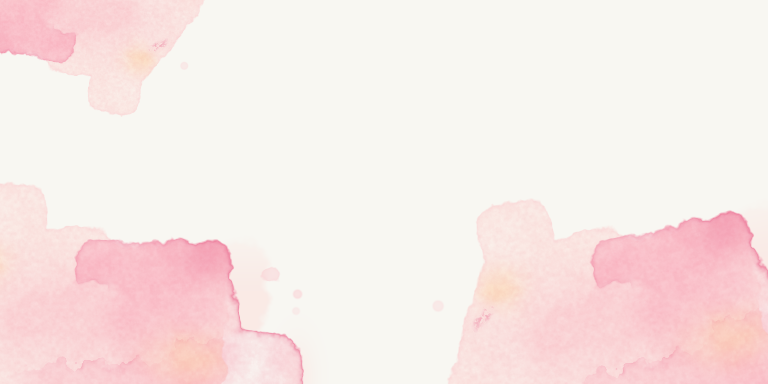
This background is drawn by a Shadertoy shader. Its source:

```glsl
// Three watercolour stains in blush and rose on warm paper.
// One stain is built from rounded boxes with noise-warped borders, pigment rims
// and soft glows, then placed three times by shift, turn and scale.

#define PAPER vec3(0.972, 0.968, 0.949)
#define BLUSH vec3(0.982, 0.890, 0.873)
#define ROSE  vec3(0.980, 0.800, 0.818)
#define PINK  vec3(0.978, 0.705, 0.760)
#define DEEP  vec3(0.920, 0.460, 0.590)
#define PEACH vec3(0.985, 0.825, 0.680)
#define WOBBLE 4.2   // border warp, in percent of canvas height
#define GRAIN 0.045  // paper grain inside the paint
#define RIM 0.55     // width of the pigment line at a border

float hash(vec2 p) {
    return fract(sin(dot(p, vec2(127.1, 311.7))) * 43758.5453);
}

float noise(vec2 p) {
    vec2 i = floor(p), f = fract(p);
    f = f * f * (3.0 - 2.0 * f);
    return mix(mix(hash(i), hash(i + vec2(1, 0)), f.x),
               mix(hash(i + vec2(0, 1)), hash(i + vec2(1, 1)), f.x), f.y);
}

float fbm(vec2 p) {
    float sum = 0.0, amp = 0.53;
    for (int i = 0; i < 4; i++) {
        sum += amp * noise(p);
        p = mat2(1.6, 1.2, -1.2, 1.6) * p + 17.3;
        amp *= 0.5;
    }
    return sum;
}

float roundBox(vec2 p, vec2 center, vec2 halfSize, float r) {
    vec2 d = abs(p - center) - halfSize + r;
    return length(max(d, 0.0)) + min(max(d.x, d.y), 0.0) - r;
}

float smoothMin(float a, float b, float k) {
    float h = max(k - abs(a - b), 0.0) / k;
    return min(a, b) - h * h * k * 0.25;
}

float glow(vec2 p, vec2 center, vec2 radius) {
    vec2 v = (p - center) / radius;
    return exp(-dot(v, v));
}

float cover(float d, float soft) {
    return 1.0 - smoothstep(-soft, soft, d);
}

float rim(float d, float width) {
    return exp(-abs(d + 0.2) / width) * cover(d, 0.35);
}

vec3 drop(vec3 col, vec2 p, vec2 center, float radius, float strength) {
    float d = length(p - center) - radius;
    return mix(col, ROSE, strength * (cover(d, 0.35) + 0.3 * rim(d, 0.4)));
}

// One stain; its origin is the left tip of the dark wash, y points up.
vec3 paintStain(vec3 col, vec2 q) {
    vec2 warp = vec2(fbm(q * 0.22), fbm(q * 0.22 + 40.0)) - 0.5;
    vec2 w = q + WOBBLE * warp;
    float mottle = fbm(q * 0.13 + 7.0);
    float grain = fbm(q * 1.1 + 3.0) - 0.5;

    // Pale wash with a puff on its upper left
    float body = min(roundBox(w, vec2(-19.0, -20.6), vec2(29.0, 30.0), 4.0),
                     roundBox(w, vec2(0.0, -22.0), vec2(39.0, 27.0), 4.0));
    body = max(body, dot(w - vec2(-27.6, 5.2), vec2(-0.87, 0.49)));
    float puff = roundBox(w, vec2(-17.0, 12.2), vec2(9.1, 9.2), 5.5);
    float pale = min(body, puff);
    float paleFill = cover(pale, 0.4);
    col = mix(col, BLUSH, paleFill * (0.6 + 0.5 * mottle));
    col = mix(col, ROSE, 0.35 * rim(pale, RIM));

    // Faint fringe and drops beside the wash
    float fringe = roundBox(w, vec2(43.0, -6.0), vec2(7.0, 12.0), 3.0);
    col = mix(col, BLUSH, 0.65 * cover(fringe, 1.2) * (1.0 - smoothstep(-8.0, 8.0, q.y) * 0.6));
    col = mix(col, BLUSH, 0.5 * glow(q, vec2(58.0, -29.0), vec2(4.5, 9.0)));
    col = drop(col, w, vec2(51.3, -2.3), 2.7, 0.45);
    col = drop(col, q, vec2(58.0, -7.6), 1.2, 0.45);
    col = drop(col, q, vec2(57.6, -12.0), 1.0, 0.25);
    col = drop(col, q, vec2(-39.6, 0.0), 1.4, 0.3);

    // Rose bloom inside the pale wash
    float bloom = glow(q, vec2(-4.0, -15.0), vec2(25.0, 14.0));
    col = mix(col, ROSE, paleFill * bloom * (0.55 + 0.6 * mottle));

    // Dark wash: tip, leaning main part and lower right lobe
    vec2 leaning = w + vec2(0.19 * (w.y - 6.0), 0.0);
    float dark = min(roundBox(w, vec2(16.0, 0.5), vec2(16.5, 5.7), 5.0),
                     roundBox(leaning, vec2(22.5, -20.0), vec2(16.5, 26.2), 1.5));
    dark = smoothMin(dark, roundBox(w, vec2(43.0, -35.0), vec2(16.6, 17.5), 10.0), 2.5);
    float melt = (1.0 - smoothstep(-8.0, -3.0, q.y)) * (1.0 - smoothstep(10.0, 30.0, q.x));
    float darkFill = cover(dark, mix(0.35, 9.0, melt));
    float thin = smoothstep(36.0, 48.0, q.x) * 0.25 + smoothstep(-6.0, -22.0 + 40.0, -q.y) * 0.2;
    col = mix(col, PINK, darkFill * (0.42 + 0.6 * mottle - thin));
    col = mix(col, DEEP, 0.3 * darkFill * glow(q, vec2(34.0, 2.5), vec2(8.0, 6.0)));
    float edgeInk = 0.35 + 0.4 * smoothstep(18.0, 38.0, q.x);
    col = mix(col, DEEP, (1.0 - melt) * edgeInk * rim(dark, RIM));

    // Ragged pigment seam low in the wash
    float seam = -28.0 + 2.6 * smoothstep(-20.0, 8.0, q.x) + 7.0 * smoothstep(14.0, 41.0, q.x);
    float below = q.y - seam + 9.0 * (fbm(q * 0.3 + 11.0) - 0.5);
    float span = paleFill * smoothstep(-22.0, -6.0, q.x) * (1.0 - smoothstep(34.0, 44.0, q.x));
    col = mix(col, PINK, span * cover(below, 0.5) * 0.3);
    col = mix(col, DEEP, span * rim(below, 1.2) * 0.4 * smoothstep(0.3, 0.7, mottle));

    // Peach blooms, a pink streak and paper grain
    float peach = 0.75 * glow(w, vec2(-23.4, 0.3), vec2(5.0, 4.6))
                + 0.6 * glow(w, vec2(30.0, -24.7), vec2(10.0, 6.5));
    col = mix(col, PEACH, paleFill * peach * (0.6 + 0.7 * mottle));
    vec2 streak = mat2(0.82, 0.57, -0.57, 0.82) * (w - vec2(-29.2, -5.5));
    col = mix(col, DEEP, 0.5 * paleFill * glow(streak, vec2(0.0), vec2(1.0, 3.2)) * smoothstep(-0.1, 0.15, grain));
    return col + GRAIN * grain * vec3(0.2, 1.6, 1.3) * max(paleFill, darkFill);
}

// Places a point of the canvas into the frame of a stain.
vec2 place(vec2 p, vec2 tip, float angle, float size) {
    float c = cos(angle), s = sin(angle);
    return mat2(c, -s, s, c) * (p - tip) / size;
}

void mainImage(out vec4 fragColor, in vec2 fragCoord) {
    vec2 p = fragCoord / iResolution.xy * vec2(200.0, 100.0);
    vec3 col = PAPER;
    col = paintStain(col, place(p, vec2(19.5, 31.0), 0.0, 1.0));
    col = paintStain(col, place(p, vec2(154.2, 29.7), 0.23, 1.04));
    col = paintStain(col, place(p, vec2(19.5, 87.8), 2.97, 0.73));
    fragColor = vec4(clamp(col, 0.0, 1.0), 1.0);
}
```
